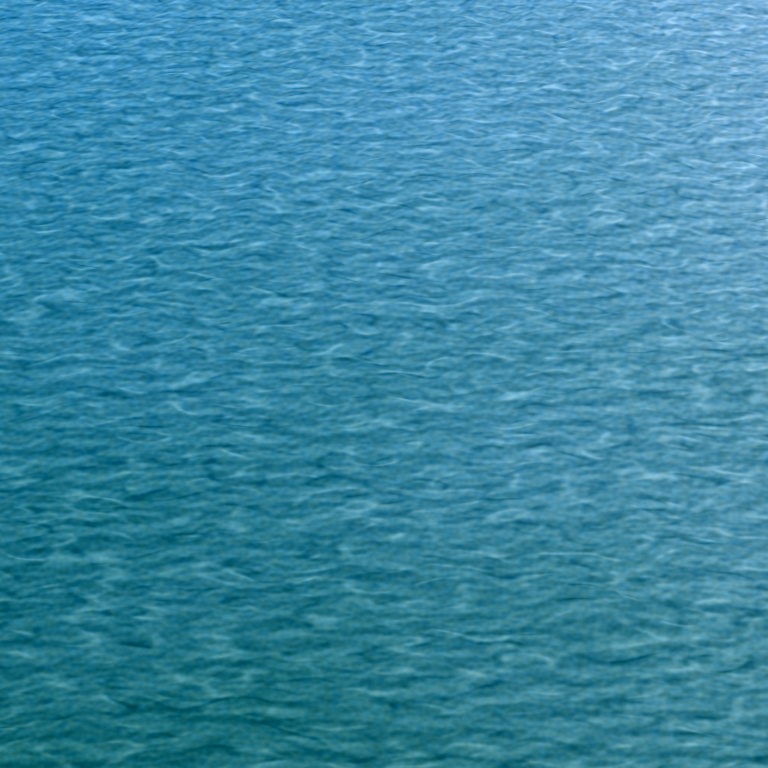
Give the GLSL for this texture, as a Shadertoy shader.

```glsl
// Open water seen at a slant: a teal-to-blue gradient covered with wind ripples.
// Gradient noise in a perspective plane forms wavelets lit by their slope, with
// thin pale crest lines and dark trough lines; the right side is choppier.

const float NEAR_CELL = 0.0215;  // ripple size at the bottom edge
const float FAR_CELL = 0.0095;   // ripple size at the top edge

const vec3 NEAR_LEFT = vec3(0.055, 0.39, 0.425);
const vec3 NEAR_RIGHT = vec3(0.22, 0.505, 0.575);
const vec3 FAR_LEFT = vec3(0.22, 0.555, 0.735);
const vec3 FAR_RIGHT = vec3(0.45, 0.675, 0.83);
const vec3 SLOPE_TINT = vec3(0.43, 0.37, 0.36);
const vec3 LINE_TINT = vec3(0.13, 0.105, 0.10);

vec2 gradientAt(vec2 cell) {
    vec3 q = fract(cell.xyx * vec3(0.1031, 0.1030, 0.0973));
    q += dot(q, q.yzx + 33.33);
    float angle = 6.2832 * fract((q.x + q.y) * q.z);
    return vec2(cos(angle), sin(angle));
}

// Gradient noise, roughly -0.7 to 0.7
float gradientNoise(vec2 p) {
    vec2 cell = floor(p);
    vec2 f = p - cell;
    vec2 w = f * f * f * (f * (f * 6.0 - 15.0) + 10.0);
    vec2 e = vec2(0.0, 1.0);
    float a = dot(gradientAt(cell), f);
    float b = dot(gradientAt(cell + e.yx), f - e.yx);
    float c = dot(gradientAt(cell + e.xy), f - e.xy);
    float d = dot(gradientAt(cell + e.yy), f - e.yy);
    return mix(mix(a, b, w.x), mix(c, d, w.x), w.y);
}

// Rounded fold that turns noise into narrow crests
float crest(float n, float softness) {
    return -sqrt(n * n + softness * softness);
}

// Thin broken lines along the zero contours of stretched noise
float brokenLines(vec2 p, float width) {
    float n = gradientNoise(p * vec2(0.24, 0.85)) / width;
    float gate = smoothstep(-0.10, 0.25, gradientNoise(p * vec2(0.33, 0.7) + 47.0));
    return exp(-n * n) * gate;
}

// Maps the canvas to the water plane, where ripples have unit size
vec2 waterPlane(vec2 uv) {
    float shrink = NEAR_CELL - FAR_CELL;
    float cell = NEAR_CELL - shrink * uv.y;
    return vec2((uv.x - 0.5) / cell, -log(cell) / shrink);
}

// Bends the rows of ripples a little
vec2 bend(vec2 p) {
    return p + vec2(0.0, 0.45 * gradientNoise(p * vec2(0.17, 0.22) + 31.7));
}

// Water height: long tilted crests, cross ripples and small chop
float waterHeight(vec2 p, float chop) {
    vec2 rising = vec2(p.x, p.y - 0.05 * p.x);
    vec2 falling = vec2(p.x, p.y + 0.05 * p.x);
    float h = 0.70 * gradientNoise(rising * vec2(0.22, 0.95));
    h += 0.50 * crest(gradientNoise(falling * vec2(0.24, 0.85) + 57.3), 0.025);
    h += 0.34 * gradientNoise(falling * vec2(0.50, 1.6) + 12.9);
    h += 0.22 * gradientNoise(rising * vec2(1.2, 2.5) + 83.1);
    h += chop * 0.50 * gradientNoise(p * vec2(1.1, 1.3) + 140.6);
    return h;
}

vec3 baseColor(vec2 uv) {
    float across = pow(uv.x, 1.4);
    vec3 left = mix(NEAR_LEFT, FAR_LEFT, uv.y);
    vec3 right = mix(NEAR_RIGHT, FAR_RIGHT, uv.y);
    return mix(left, right, across);
}

void mainImage(out vec4 fragColor, in vec2 fragCoord) {
    vec2 uv = fragCoord / iResolution.xy;
    vec2 p = bend(waterPlane(uv));
    float chop = smoothstep(0.45, 1.0, uv.x) * (1.0 - 0.7 * uv.y);

    // Slope facing the sky, measured over a short step up the plane
    vec2 lightStep = vec2(-0.07, 0.19);
    float slope = waterHeight(p, chop) - waterHeight(p + lightStep, chop);
    float light = slope / (1.0 + 1.1 * abs(slope));

    // Pale crest lines and dark trough lines
    float lines = brokenLines(p + 15.2, 0.11) - 0.8 * brokenLines(p + 96.8, 0.10);

    // Broad tonal patches, warm-cool flecks and fine surface grain
    float patches = gradientNoise(uv * vec2(3.0, 6.0) + 21.4);
    float fleck = gradientNoise(uv * vec2(75.0, 105.0) + 9.6);
    float grain = gradientNoise(uv * vec2(125.0, 170.0) + 5.3);

    vec3 color = baseColor(uv) + 0.008;
    color += patches * vec3(0.035, 0.025, 0.045);
    color += light * SLOPE_TINT + lines * LINE_TINT;
    color += fleck * vec3(0.04, 0.005, -0.04) + grain * 0.055;
    fragColor = vec4(clamp(color, 0.0, 1.0), 1.0);
}
```
